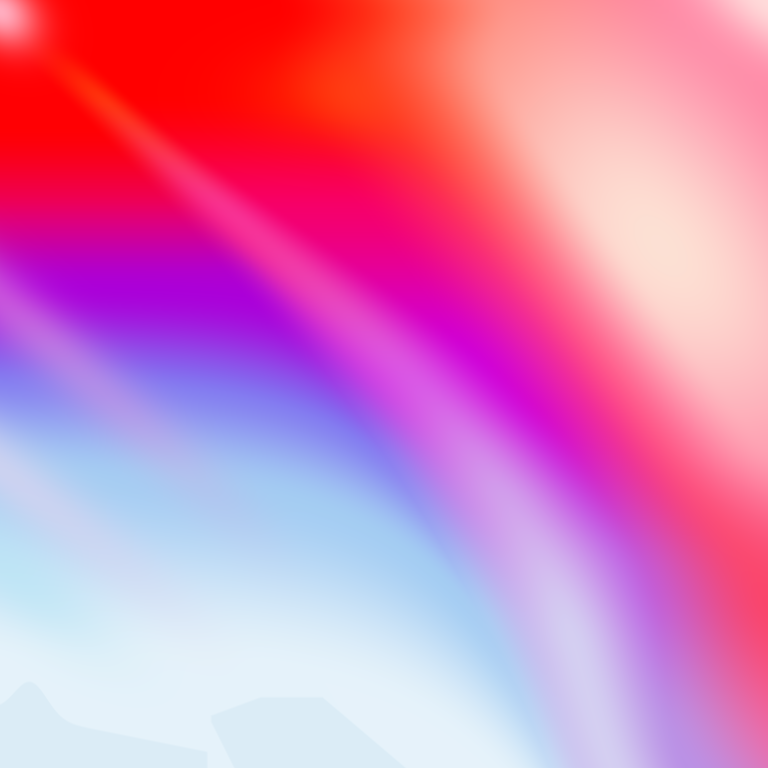
This background is drawn by a WebGL 2 fragment shader. Its source:

```glsl
#version 300 es
precision highp float;
// Soft abstract backdrop: a curved light ridge between icy blue, violet, red and a peach glow.

uniform vec2 u_resolution;
out vec4 fragColor;

// Continues a gradient toward the next colour between two positions.
vec3 blendTo(vec3 current, vec3 next, float from, float to, float pos) {
    return mix(current, next, smoothstep(from, to, pos));
}

// Rotated elliptical Gaussian falloff; axis is the unit direction of the long side.
float glow(vec2 p, vec2 center, vec2 axis, vec2 size) {
    vec2 r = p - center;
    vec2 q = vec2(dot(r, axis), dot(r, vec2(axis.y, -axis.x))) / size;
    return exp(-dot(q, q));
}

// Soft line falling to the right from the left border.
float streak(vec2 p, float start, float slope, float width) {
    float d = (p.y - start - slope * p.x) / width;
    return exp(-d * d);
}

// Horizontal position of the ridge's lower edge at a given depth.
float ridgeEdge(float depth) {
    return -0.023 + 1.095 * depth - 0.356 * depth * depth;
}

// Cool side: red through violet and blue to ice.
vec3 coolSide(vec2 p, float d) {
    float lag = 0.42 * max(p.y - 0.35, 0.0) * exp(min(d, 0.0) / 0.12);
    float t = p.y - lag;
    vec3 c = vec3(1.0, 0.0, 0.01);
    c = blendTo(c, vec3(0.92, 0.0, 0.40), 0.16, 0.30, t);
    c = blendTo(c, vec3(0.67, 0.0, 0.85), 0.25, 0.38, t);
    c = blendTo(c, vec3(0.50, 0.45, 0.94), 0.37, 0.50, t);
    c = blendTo(c, vec3(0.64, 0.80, 0.95), 0.46, 0.62, t);
    c = blendTo(c, vec3(0.90, 0.95, 0.98), 0.60, 0.86, t);

    // Pale streaks and a cyan pool
    float pinkFade = 1.0 - smoothstep(0.05, 0.42, p.x);
    c = mix(c, vec3(0.90, 0.62, 0.87), 0.5 * pinkFade * streak(p, 0.39, 0.87, 0.055));
    float lilacFade = 1.0 - smoothstep(0.0, 0.35, p.x);
    c = mix(c, vec3(0.85, 0.83, 0.94), 0.75 * lilacFade * streak(p, 0.61, 0.75, 0.055));
    float cyan = glow(p, vec2(0.02, 0.75), vec2(0.8, 0.6), vec2(0.14, 0.05));
    return mix(c, vec3(0.73, 0.90, 0.96), 0.7 * cyan);
}

// Warm side: red through magenta to lilac, then rose and peach on the right.
vec3 warmSide(vec2 p) {
    float t = p.y;
    vec3 c = vec3(1.0, 0.0, 0.0);
    c = blendTo(c, vec3(0.97, 0.0, 0.40), 0.12, 0.28, t);
    c = blendTo(c, vec3(0.81, 0.0, 0.85), 0.24, 0.48, t);
    c = blendTo(c, vec3(0.74, 0.37, 0.89), 0.52, 0.76, t);
    c = blendTo(c, vec3(0.73, 0.57, 0.90), 0.74, 0.96, t);
    float ember = glow(p, vec2(0.49, 0.12), vec2(1.0, 0.0), vec2(0.13, 0.06));
    c = mix(c, vec3(1.0, 0.30, 0.04), 0.8 * ember);

    // Rose rim
    float rim = 0.45 + 0.72 * t + 0.08 * exp(-t * t / 0.004) - 0.1 * smoothstep(0.7, 1.0, t);
    float e = p.x - rim;
    vec3 rose = vec3(1.0, 0.25, 0.12);
    rose = blendTo(rose, vec3(1.0, 0.25, 0.50), 0.10, 0.42, t);
    rose = blendTo(rose, vec3(0.98, 0.27, 0.42), 0.50, 0.75, t);
    rose = blendTo(rose, vec3(0.96, 0.40, 0.62), 0.78, 1.0, t);
    c = mix(c, rose, smoothstep(-0.18, 0.01, e));

    // Peach body with a cream core
    vec3 shell = mix(vec3(1.0, 0.45, 0.38), vec3(1.0, 0.44, 0.60), smoothstep(0.58, 0.92, p.x));
    float core = glow(p, vec2(0.86, 0.32), vec2(0.62, 0.785), vec2(0.34, 0.19));
    vec3 peach = mix(shell, vec3(0.99, 0.88, 0.83), core);
    float body = smoothstep(-0.07, 0.13, e) * (1.0 - smoothstep(0.58, 0.80, t));
    return mix(c, peach, body);
}

// Colour of the ridge along its length.
vec3 ridgeColor(float t) {
    vec3 c = vec3(1.0, 0.20, 0.04);
    c = blendTo(c, vec3(0.97, 0.19, 0.58), 0.11, 0.29, t);
    c = blendTo(c, vec3(0.85, 0.34, 0.90), 0.27, 0.51, t);
    c = blendTo(c, vec3(0.82, 0.60, 0.92), 0.48, 0.65, t);
    return blendTo(c, vec3(0.83, 0.81, 0.945), 0.60, 0.84, t);
}

// Flat icy patches along the bottom border.
float icePatches(vec2 p) {
    float hill = 0.945 + 0.2 * (p.x - 0.1) - 0.045 * glow(p, vec2(0.04, p.y), vec2(1.0, 0.0), vec2(0.03));
    float left = smoothstep(-0.002, 0.002, p.y - hill);
    float roof = max(0.908, max(0.908 + 0.85 * (p.x - 0.42), 0.93 - 0.37 * (p.x - 0.28)));
    float wall = 0.275 + 0.5 * max(p.y - 0.94, 0.0);
    float right = smoothstep(-0.002, 0.002, min(p.y - roof, p.x - wall));
    return max(left * (1.0 - smoothstep(0.268, 0.272, p.x)), right);
}

void main() {
    vec2 uv = gl_FragCoord.xy / u_resolution;
    vec2 p = vec2(uv.x, 1.0 - uv.y); // y is depth below the top border
    float d = p.x - ridgeEdge(p.y);

    // Two sides joined under the ridge
    float crest = 0.02 + 0.1 * smoothstep(0.1, 0.6, p.y) - 0.04 * smoothstep(0.7, 1.0, p.y);
    vec3 color = mix(coolSide(p, d), warmSide(p), smoothstep(0.0, crest, d));
    float ridge = smoothstep(-0.03, crest, d) * (1.0 - smoothstep(crest, 2.0 * crest + 0.02, d));
    color = mix(color, ridgeColor(p.y), ridge * smoothstep(0.04, 0.14, p.y));

    // Corner lights and bottom patches
    color = mix(color, vec3(1.0, 0.68, 0.75), glow(p, vec2(0.0, 0.015), vec2(0.8, 0.6), vec2(0.055, 0.04)));
    color = mix(color, vec3(1.0, 0.90, 0.88), 0.9 * glow(p, vec2(1.0, 0.0), vec2(0.8, 0.6), vec2(0.13, 0.06)));
    color = mix(color, vec3(0.858, 0.925, 0.965), icePatches(p));
    fragColor = vec4(color, 1.0);
}
```
